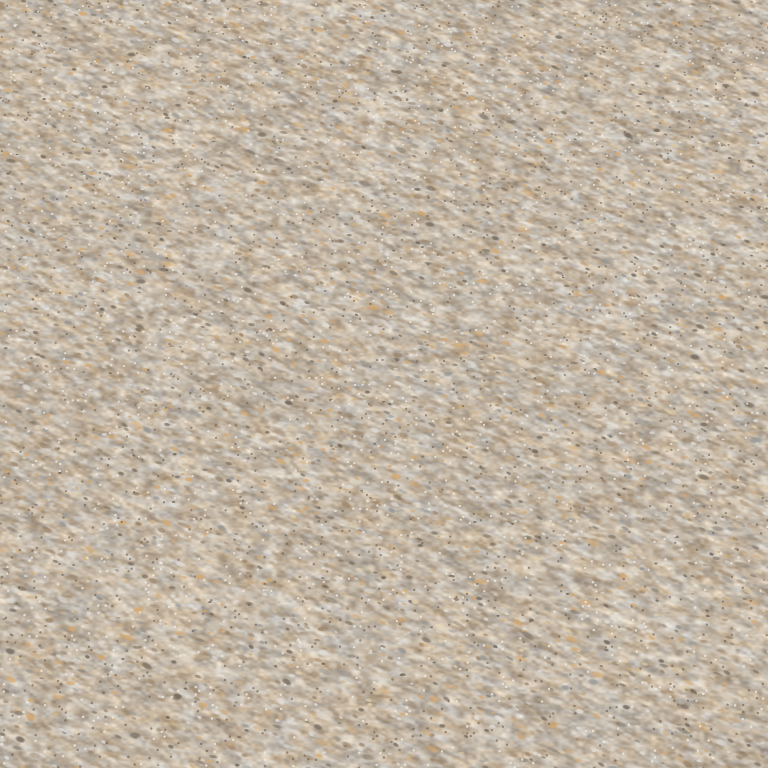
Give the GLSL for this texture, as a WebGL 2 fragment shader.

```glsl
#version 300 es
precision highp float;
precision highp int;

uniform vec2 u_resolution;
out vec4 fragColor;

// Integer hash of a cell: three values in 0..1
vec3 hash3(vec2 cell, int seed) {
    uvec3 v = uvec3(ivec3(ivec2(cell), seed)) * 1664525u + 1013904223u;
    v.x += v.y * v.z; v.y += v.z * v.x; v.z += v.x * v.y;
    v ^= v >> 16u;
    v.x += v.y * v.z; v.y += v.z * v.x; v.z += v.x * v.y;
    return vec3(v >> 8u) / 16777216.0;
}

float noise(vec2 p, int seed) {
    vec2 i = floor(p), f = fract(p);
    f = f * f * (3.0 - 2.0 * f);
    float low = mix(hash3(i, seed).x, hash3(i + vec2(1, 0), seed).x, f.x);
    float high = mix(hash3(i + vec2(0, 1), seed).x, hash3(i + vec2(1, 1), seed).x, f.x);
    return mix(low, high, f.y);
}

vec2 rotate(vec2 p, float angle) {
    float c = cos(angle), s = sin(angle);
    return vec2(c * p.x - s * p.y, s * p.x + c * p.y);
}

vec3 mineral(float pick) {
    if (pick < 0.20) return vec3(0.84, 0.66, 0.43); // ochre
    if (pick < 0.34) return vec3(0.44, 0.40, 0.35); // dark
    if (pick < 0.56) return vec3(0.88, 0.87, 0.85); // quartz
    if (pick < 0.66) return vec3(0.58, 0.59, 0.59); // slate
    if (pick < 0.78) return vec3(0.88, 0.81, 0.67); // cream
    return vec3(0.62, 0.53, 0.43);                  // brown
}

// Lays soft, slightly tilted grains over the ground, one per chosen cell
vec3 scatterGrains(vec3 ground, vec2 p, int seed, float share, float size) {
    vec2 home = floor(p);
    for (int y = -1; y <= 1; y++) {
        for (int x = -1; x <= 1; x++) {
            vec2 cell = home + vec2(x, y);
            vec3 place = hash3(cell, seed);
            vec3 kind = hash3(cell, seed + 1);
            if (kind.x > share) continue;
            vec2 d = p - cell - place.xy;
            d.y += d.x * (place.z - 0.5) * 0.8;
            d.x *= mix(0.75, 1.4, kind.z);
            float radius = size * mix(0.6, 1.2, fract(place.z * 7.0));
            float cover = 1.0 - smoothstep(radius * 0.45, radius * 1.15, length(d));
            ground = mix(ground, mineral(kind.y), cover * mix(0.4, 0.85, kind.z));
        }
    }
    return ground;
}

void main() {
    vec2 uv = gl_FragCoord.xy / u_resolution.y;

    // Mild recession towards the top
    vec2 plane = vec2((uv.x - 0.5) * (1.0 + 0.15 * uv.y), uv.y * (1.0 + 0.14 * uv.y));
    vec2 along = rotate(plane, 0.30);

    // Streaked sand in several sizes
    float coarse = noise(along * vec2(52, 135), 1);
    float medium = noise(rotate(along, 0.12) * vec2(95, 215), 2);
    float fine = noise(rotate(along, -0.2) * vec2(190, 300), 3);
    float patches = noise(plane * vec2(9, 14), 4) + noise(along * vec2(20, 38), 5) - 1.0;
    float tone = 0.36 * coarse + 0.38 * medium + 0.26 * fine - 0.5 + 0.06 * patches;
    vec3 colour = vec3(0.764, 0.716, 0.652) + tone * vec3(0.40, 0.44, 0.47);

    // Warm and cool drift
    float warmth = noise(along * vec2(42, 100), 6) + noise(along * vec2(80, 180), 7) - 1.0;
    colour += warmth * vec3(0.035, 0.0, -0.045);

    // Coloured grains, large over small
    colour = scatterGrains(colour, along * vec2(80, 165), 11, 0.20, 0.42);
    colour = scatterGrains(colour, along * vec2(42, 98), 21, 0.13, 0.38);

    // Pinpoint glints and pits
    vec2 speck = rotate(along, 0.5) * 150.0;
    vec3 spot = hash3(floor(speck), 31);
    float dotMask = 1.0 - smoothstep(0.12, 0.36, length(fract(speck) - 0.35 - 0.3 * spot.xy));
    colour = mix(colour, vec3(0.95, 0.93, 0.90), 0.75 * dotMask * step(0.95, spot.z));
    colour = mix(colour, vec3(0.40, 0.34, 0.28), 0.55 * dotMask * step(spot.z, 0.05));

    fragColor = vec4(colour, 1.0);
}
```
